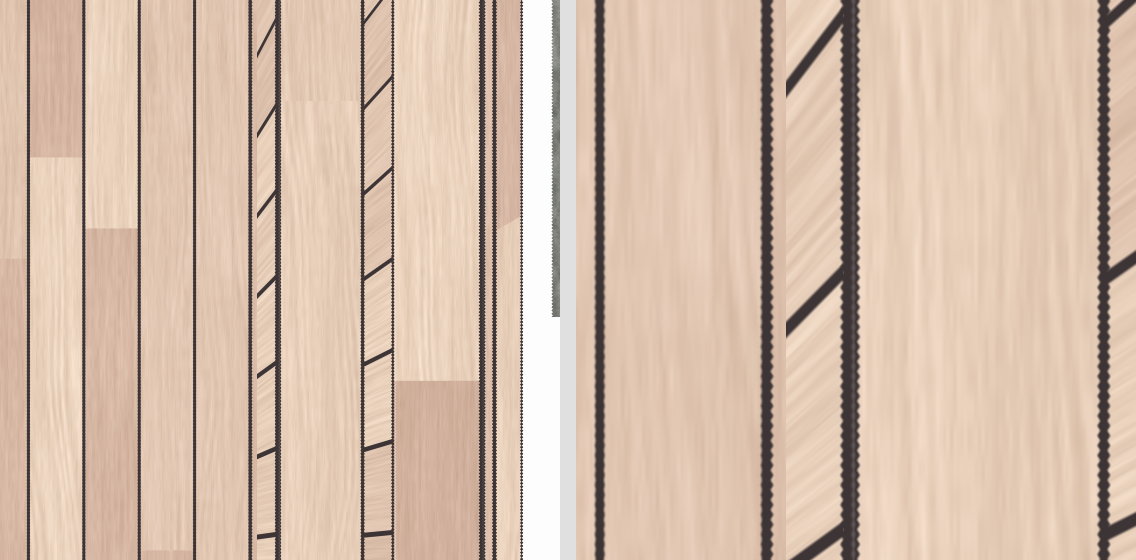
Left: the whole. Right: its middle third, enlarged.
A three.js fragment shader for this texture:

```glsl
// Pale timber deck planks with dark caulked seams, two slanted-rung ladder strips and a white margin.
#define PALE vec3(0.925, 0.835, 0.75)
#define ROSE vec3(0.81, 0.68, 0.605)
#define CAULK vec3(0.24, 0.205, 0.21)
#define CAULK_SHINE vec3(0.42, 0.38, 0.39)
#define MARGIN vec3(0.992)
#define STONE vec3(0.50, 0.51, 0.48)
#define FIRST_SEAM 0.0508
#define PITCH 0.0989
#define SEAM_HALF 0.0027
#define TEETH 170.0
#define SOFT 0.0012

varying vec2 vUv;

float hash(vec2 p) {
  return fract(sin(dot(p, vec2(127.1, 311.7))) * 4375.85);
}

float noise(vec2 p) {
  vec2 i = floor(p), f = fract(p);
  f = f * f * (3.0 - 2.0 * f);
  return mix(mix(hash(i), hash(i + vec2(1.0, 0.0)), f.x),
             mix(hash(i + vec2(0.0, 1.0)), hash(i + vec2(1.0, 1.0)), f.x), f.y);
}

// Coverage of the region where the signed distance d is negative
float fill(float d) { return 1.0 - smoothstep(-SOFT, SOFT, d); }

// Vertical seam with a finely toothed edge
float seam(vec2 p, float centre, float halfWidth, float tooth) {
  return fill(abs(p.x - centre) - halfWidth - tooth * sin(p.y * TEETH * 6.2832));
}

// Wood colour: fine fibres along y, plus wavy growth figure on pale boards
vec3 wood(vec2 p, float tone, float seed) {
  float bend = 0.014 * sin(p.y * 6.0 + seed * 2.1) + 0.006 * sin(p.y * 13.0 + seed * 4.7);
  float across = p.x + bend + 0.012 * noise(vec2(p.x * 18.0, p.y * 5.0) + seed);
  float figure = sin(across * 330.0 + 2.5 * sin(across * 90.0 + seed) + p.y * 7.0);
  figure *= noise(vec2(across * 40.0, p.y * 4.0) + seed * 3.0);
  float fibre = noise(vec2(p.x * 240.0, p.y * 11.0) + seed * 7.0) - 0.5;
  float pore = noise(vec2(p.x * 480.0, p.y * 55.0) + seed * 9.0) - 0.5;
  float mottle = noise(vec2(p.x * 14.0, p.y * 4.0) + seed * 5.0) - 0.5;
  float shade = 0.035 * figure * (1.1 - tone) + 0.045 * fibre + 0.04 * pore + 0.035 * mottle;
  return mix(PALE, ROSE, tone) + shade * vec3(0.85, 1.0, 1.1);
}

// Board at p: seed, joint height, tone above the joint, tone below it
vec4 board(vec2 p) {
  float k = floor((p.x - FIRST_SEAM) / PITCH) + 1.0;
  if (k < 0.5) return vec4(k, 0.538, 0.45, 0.8);
  if (k < 1.5) return vec4(k, 0.719, 0.85, 0.08);
  if (k < 2.5) return vec4(k, 0.592, 0.08, 0.78);
  if (k < 3.5) return vec4(k, 0.017, 0.42, 0.8);
  if (k < 4.5) return vec4(k, -1.0, 0.4, 0.4);
  if (p.x < 0.496) return vec4(5.0, -1.0, 0.6, 0.6);
  if (p.x < 0.702) return vec4(6.0, 0.82, 0.32, 0.2);
  if (p.x < 0.8605) return vec4(7.0, 0.320, 0.08, 0.92);
  if (p.x < 0.883) return vec4(8.0, -1.0, 0.6, 0.6);
  return vec4(9.0, 0.590 + 0.59 * (p.x - 0.889), 0.85, 0.15);
}

// Ladder strip: rungs start at top.x (left) and top.y (right), and step down by gap
vec3 ladder(vec3 base, vec2 p, float left, float right, vec2 top, vec2 gap) {
  float t = (p.x - left) / (right - left);
  if (t < 0.0 || t > 1.0) return base;
  float drop = (mix(top.x, top.y, t) - p.y) / mix(gap.x, gap.y, t);
  float k = floor(drop + 0.5);
  float slope = (top.y - top.x - drop * (gap.y - gap.x)) / (right - left);
  float scale = inversesqrt(1.0 + slope * slope);
  float dist = abs(drop - k) * mix(gap.x, gap.y, t) * scale;
  float piece = floor(drop) + 20.0 * left;
  vec2 grainPos = vec2(drop * gap.x * scale, p.x);
  vec3 col = wood(grainPos, 0.12 + 0.45 * hash(vec2(piece, 3.0)), piece);
  return mix(col, CAULK, fill(dist - mix(0.0024, 0.0044, k / 6.0)));
}

void main() {
  vec2 p = vUv;

  // Boards with butt joints
  vec4 b = board(p);
  float blend = b.x == 6.0 ? 0.18 : SOFT;
  float above = smoothstep(-blend, blend, p.y - b.y);
  float seed = b.x + 1.3 + 11.0 * step(b.y, p.y);
  vec3 col = wood(p, mix(b.w, b.z, above), seed);

  // Ladder strips
  col = ladder(col, p, 0.4585, 0.492, vec2(0.900, 0.9635), vec2(0.1432, 0.153));
  col = ladder(col, p, 0.649, 0.701, vec2(0.958, 1.026), vec2(0.1523, 0.1628));

  // Evenly spaced seams
  float caulk = 0.0;
  for (int i = 0; i < 5; i++) {
    caulk = max(caulk, seam(p, FIRST_SEAM + PITCH * float(i), SEAM_HALF, 0.0002));
  }

  // Toothed seams beside the strips and wide boards
  caulk = max(caulk, seam(p, 0.4470, 0.0030, 0.0006));
  caulk = max(caulk, seam(p, 0.4965, 0.0050, 0.0006));
  caulk = max(caulk, seam(p, 0.6475, 0.0030, 0.0006));
  caulk = max(caulk, seam(p, 0.7015, 0.0020, 0.0008));
  caulk = max(caulk, seam(p, 0.8610, 0.0050, 0.0010));
  caulk = max(caulk, seam(p, 0.8830, 0.0034, 0.0008));
  col = mix(col, PALE + 0.08, 0.5 * seam(p, 0.7055, 0.0012, 0.0010));
  col = mix(col, CAULK, caulk);
  col = mix(col, CAULK_SHINE, 0.7 * seam(p, 0.4985, 0.0008, 0.0004));
  col = mix(col, CAULK_SHINE, 0.6 * seam(p, 0.8625, 0.0006, 0.0004));

  // White margin, its toothed dark edge and the stone sliver
  float tooth = 0.0010 * sin(p.y * TEETH * 6.2832);
  col = mix(col, MARGIN, fill(0.9325 - p.x));
  col = mix(col, CAULK, seam(p, 0.9315, 0.0016, 0.0010));
  vec3 stone = STONE + 0.16 * (noise(p * vec2(90.0, 45.0)) - 0.5) + 0.08 * (noise(p * 260.0) - 0.5);
  col = mix(col, stone, fill(max(0.9860 + tooth - p.x, 0.434 - p.y)));

  gl_FragColor = vec4(col, 1.0);
}
```
